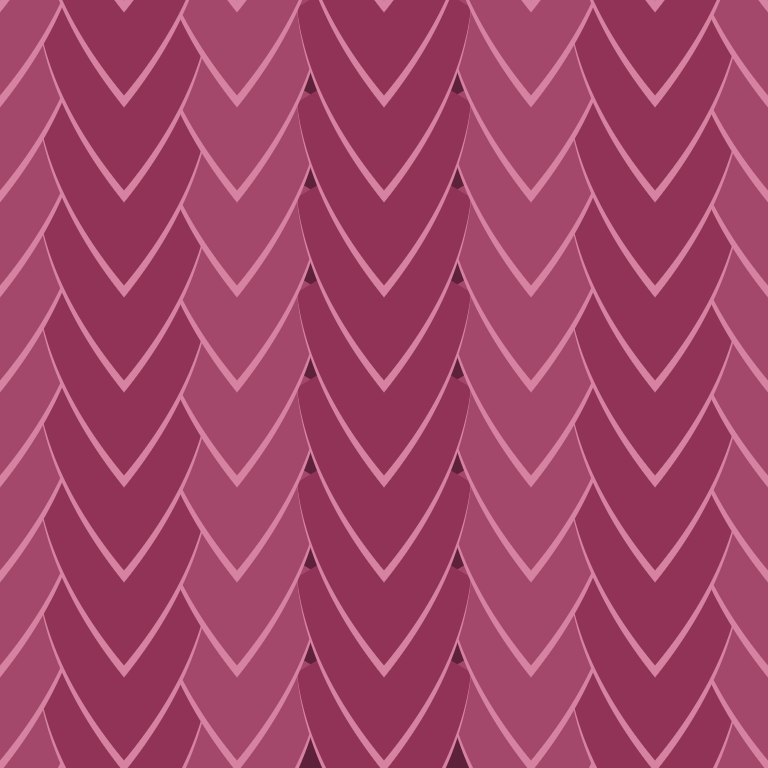
This pattern is drawn by a Shadertoy shader. Its source:

```glsl
// Columns of overlapping pointed scales with tapering pale rims.
#define PERIOD     0.6914   // width of one group of four columns
#define ROW_STEP   0.1237   // vertical distance between tips
#define FIRST_TIP  0.1400   // depth of the first row of tips below the top
#define LAST_ROW   8.0      // lowest row that is laid
#define FLARE      0.802    // opening slope at the tip
#define BEND       1.398    // inward curvature of the sides
#define SCALE_TOP  0.272    // height of a scale above its tip
#define RIM_WIDTH  0.0133   // horizontal rim width at the tip
#define RIM_HEIGHT 0.2604   // height at which the rim vanishes

const vec3 DARK  = vec3(0.57, 0.20, 0.34);
const vec3 LIGHT = vec3(0.64, 0.28, 0.42);
const vec3 RIM   = vec3(0.84, 0.51, 0.63);
const vec3 GAP   = vec3(0.37, 0.13, 0.23);

// Column centres within a group: two light ones, then two dark ones on top
const float CENTRES[4] = float[4](0.0, 0.3086, 0.1615, 0.5);

float coverage(float dist, float pixel) {
    return clamp(dist / pixel + 0.5, 0.0, 1.0);
}

// Paints one scale; side = distance from its axis, h = height above its tip
vec3 paintScale(vec3 under, vec3 fill, float side, float h, float pixel) {
    float outer = h * (FLARE - BEND * h);
    float slope = FLARE - 2.0 * BEND * h;
    float toNormal = inversesqrt(1.0 + slope * slope);
    float rim = RIM_WIDTH * pow(max(1.0 - h / RIM_HEIGHT, 0.0), 1.4);

    // Sloping shoulders close the upper end
    float top = SCALE_TOP - 0.6 * max(side - 0.0833, 0.0) - h;
    float body = coverage(min((outer - side) * toNormal, top), pixel);
    float inside = coverage((outer - rim - side) * toNormal, pixel);
    return mix(under, mix(RIM, fill, inside), body);
}

void mainImage(out vec4 fragColor, in vec2 fragCoord) {
    vec2 p = fragCoord / iResolution.y;
    float pixel = 1.0 / iResolution.y;
    float depth = 1.0 - p.y;
    float nearestRow = ceil((depth - FIRST_TIP) / ROW_STEP);
    vec3 color = GAP;

    // Lower rows first, so that each row hangs over the one below
    for (int j = 2; j >= 0; j--) {
        float row = nearestRow + float(j);
        if (row > LAST_ROW) continue;
        float h = FIRST_TIP + row * ROW_STEP - depth;
        for (int i = 0; i < 4; i++) {
            float side = abs(fract((p.x - CENTRES[i]) / PERIOD + 0.5) - 0.5) * PERIOD;
            color = paintScale(color, i < 2 ? LIGHT : DARK, side, h, pixel);
        }
    }
    fragColor = vec4(color, 1.0);
}
```
